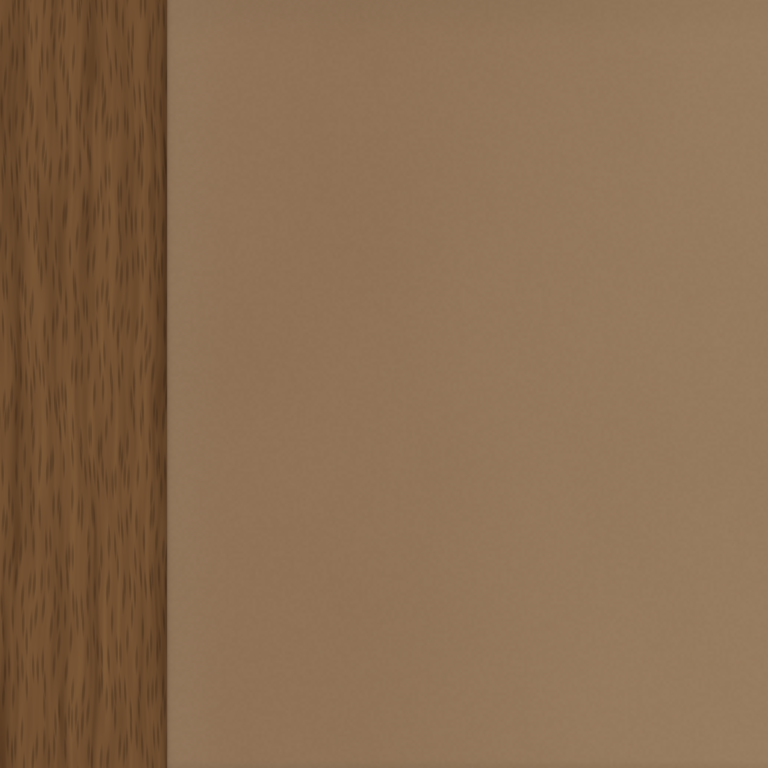
Write a Shadertoy shader that draws this texture.

```glsl
// A strip of vertical brown wood grain beside a broad, softly lit tan panel.
// Grain is stretched noise bent by layered sines, with cellular pores on top;
// the panel is a gentle gradient with sine mottling and very fine speckle.

const float SEAM_X = 0.2175;
const float SEAM_SOFT = 0.0012;
const vec3 WOOD_DARK = vec3(0.305, 0.195, 0.105);
const vec3 WOOD_MID = vec3(0.425, 0.295, 0.178);
const vec3 WOOD_LIGHT = vec3(0.510, 0.365, 0.225);
const vec3 PANEL_LEFT = vec3(0.562, 0.448, 0.338);
const vec3 PANEL_RIGHT = vec3(0.592, 0.482, 0.368);
const float GRAIN_CONTRAST = 0.95;
const float PORE_DEPTH = 0.17;
const float MOTTLE = 0.006;
const float SPECKLE = 0.012;

float hash(vec2 p) {
    vec3 q = fract(vec3(p.xyx) * 0.1031);
    q += dot(q, q.yzx + 33.33);
    return fract((q.x + q.y) * q.z);
}

float valueNoise(vec2 p) {
    vec2 cell = floor(p);
    vec2 f = fract(p);
    f = f * f * (3.0 - 2.0 * f);
    float low = mix(hash(cell), hash(cell + vec2(1, 0)), f.x);
    float high = mix(hash(cell + vec2(0, 1)), hash(cell + vec2(1, 1)), f.x);
    return mix(low, high, f.y);
}

// Distance to the nearest scattered point, one per cell
float cellular(vec2 p) {
    vec2 cell = floor(p);
    float nearest = 2.0;
    for (int y = -1; y <= 1; y++) {
        for (int x = -1; x <= 1; x++) {
            vec2 c = cell + vec2(x, y);
            vec2 point = c + vec2(hash(c), hash(c + 71.7));
            nearest = min(nearest, length(point - p));
        }
    }
    return nearest;
}

float layeredSines(vec2 p) {
    float sum = 0.0;
    float gain = 0.5;
    for (int i = 0; i < 4; i++) {
        sum += gain * sin(p.x + 1.3 * sin(p.y)) * cos(p.y + 0.7 * sin(p.x));
        p = mat2(1.5, 1.1, -1.1, 1.5) * p + 2.7;
        gain *= 0.55;
    }
    return sum;
}

vec3 wood(vec2 uv) {
    // Bend the fibres slightly along their length
    vec2 p = uv;
    p.x += 0.0025 * sin(uv.y * 9.0 + uv.x * 25.0);
    p.x += 0.0014 * sin(uv.y * 31.0 + uv.x * 60.0);

    // Stretched grain, from broad bands to fine fibres
    float grain = 0.0;
    float gain = 0.36;
    vec2 scale = vec2(42.0, 1.8);
    for (int i = 0; i < 4; i++) {
        grain += gain * (valueNoise(p * scale + float(i) * 17.3) - 0.5);
        scale *= vec2(1.9, 2.1);
        gain *= 0.85;
    }
    float tone = GRAIN_CONTRAST * grain;

    // Broad light: warmer centre, darker margins, slightly brighter base
    tone += 0.13 * smoothstep(0.0, 0.04, uv.x) - 0.06;
    tone -= 0.26 * smoothstep(0.175, SEAM_X, uv.x);
    tone += 0.10 * (0.5 - uv.y);

    vec3 col = tone < 0.0 ? mix(WOOD_MID, WOOD_DARK, min(-tone * 2.0, 1.0))
                          : mix(WOOD_MID, WOOD_LIGHT, min(tone * 2.0, 1.0));

    // Long thin pores
    float pore = 1.0 - smoothstep(0.08, 0.38, cellular(p * vec2(150.0, 15.0)));
    return col * (1.0 - PORE_DEPTH * pore);
}

vec3 panel(vec2 uv) {
    float across = smoothstep(0.30, 1.0, uv.x + 0.12 * (0.5 - uv.y));
    vec3 col = mix(PANEL_LEFT, PANEL_RIGHT, across);
    // Faint lift beside the seam
    col += vec3(0.004, 0.008, 0.010) * (1.0 - smoothstep(SEAM_X, 0.31, uv.x));
    col += MOTTLE * layeredSines(uv * vec2(8.0, 6.0));
    col += SPECKLE * (valueNoise(uv * 260.0) - 0.5);
    // Soft shading at the top and bottom borders
    col *= 1.0 - 0.025 * smoothstep(0.94, 1.0, uv.y);
    col *= 1.0 - 0.04 * (1.0 - smoothstep(0.0, 0.012, uv.y));
    return col;
}

void mainImage(out vec4 fragColor, in vec2 fragCoord) {
    vec2 uv = fragCoord / iResolution.xy;
    float soft = max(SEAM_SOFT, 0.75 / iResolution.x);
    float onPanel = smoothstep(SEAM_X - soft, SEAM_X + soft, uv.x);
    vec3 col = mix(wood(uv), panel(uv), onPanel);

    // Contact shadow on both sides of the seam
    float side = uv.x - SEAM_X;
    float width = side < 0.0 ? 0.004 : 0.0025;
    col *= 1.0 - 0.16 * exp(-abs(side) / width);

    fragColor = vec4(col, 1.0);
}
```
